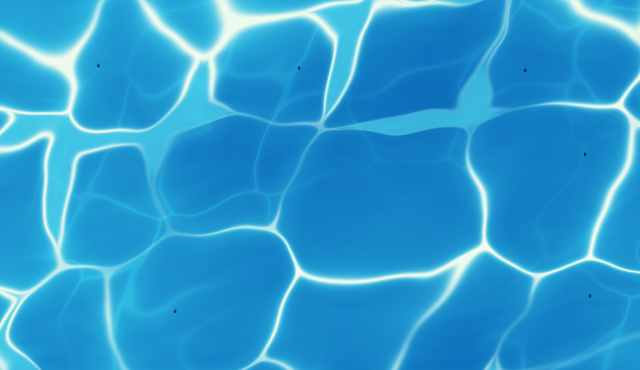
Give the GLSL for this texture, as a Shadertoy shader.

```glsl
#define CELLS vec2(2.8, 3.3)
#define SHEAR 0.28
#define WARP 0.17
#define ROUNDING 16.0
#define LINE_WIDTH 0.021
#define LENS_WIDTH 0.15
#define DEEP vec3(0.05, 0.44, 0.735)
#define LIGHT vec3(0.17, 0.72, 0.88)
#define CYAN vec3(0.30, 0.82, 0.92)
#define PALE vec3(0.56, 0.85, 0.91)
#define GLINT vec3(0.93, 0.98, 0.93)

vec2 hash2(vec2 cell) {
    vec2 h = vec2(dot(cell, vec2(127.1, 311.7)), dot(cell, vec2(269.5, 183.3)));
    return fract(sin(h) * 43758.55);
}

// Layered rotated sines, roughly -1 to 1
float waves(vec2 p) {
    float sum = 0.0, amp = 0.5;
    for (int i = 0; i < 4; i++) {
        p = mat2(0.8, 0.6, -0.6, 0.8) * p * 1.6 + 1.7;
        sum += amp * sin(p.x + sin(p.y * 1.1));
        amp *= 0.6;
    }
    return sum;
}

// Distance to the walls of a cellular pattern, with rounded corners
float wallDistance(vec2 p) {
    vec2 cell = floor(p);
    float nearest = 9.0, total = 0.0;
    for (int y = -1; y <= 1; y++)
    for (int x = -1; x <= 1; x++) {
        vec2 id = cell + vec2(x, y);
        vec2 toSite = id + 0.1 + 0.8 * hash2(id) - p;
        float sq = dot(toSite, toSite);
        nearest = min(nearest, sq);
        total += exp(-ROUNDING * sq);
    }
    float others = max(total * exp(ROUNDING * nearest) - 1.0, 1e-4);
    return max(-0.5 * log(others) / ROUNDING, 0.0);
}

float bell(float x, float width) {
    return exp(-x * x / (width * width));
}

// Sparse dark flecks floating in the water
float flecks(vec2 p) {
    vec2 id = floor(p);
    vec2 rnd = hash2(id + 40.0);
    float r = length((fract(p) - 0.2 - 0.6 * rnd) * vec2(1.0, 0.7));
    return step(0.7, hash2(id + 9.0).x) * (1.0 - smoothstep(0.004, 0.016, r));
}

void mainImage(out vec4 fragColor, in vec2 fragCoord) {
    vec2 uv = fragCoord / iResolution.y;
    vec2 p = vec2(uv.x - SHEAR * uv.y, uv.y) * CELLS + vec2(3.0, 5.0);
    vec2 bend = vec2(waves(p * 1.4), waves(p * 1.4 + 7.0));
    vec2 q = p + WARP * bend;

    // Main light web: bright walls that open into lenses
    float d = wallDistance(q);
    float strength = smoothstep(-0.65, 0.5, waves(p * 1.2 + 11.0));
    float lens = LENS_WIDTH * smoothstep(0.25, 0.85, waves(p * 0.9 + 3.0));
    float rim = abs(d - lens);
    float inside = (1.0 - smoothstep(-0.02, 0.02, d - lens)) * smoothstep(0.0, 0.05, lens);

    // Faint secondary web, denser towards the right
    float veil = wallDistance(q * vec2(1.5, 1.2) + 0.3 * bend.yx + 17.0);
    float veilMask = smoothstep(-0.4, 0.7, waves(p * 0.8 + 23.0) + 0.25 * (uv.x - 0.8));
    float filament = veilMask * (0.6 * exp(-veil * 16.0) + 0.4 * bell(veil, 0.02));

    // Body of water: broad tone, halo of the web, fine ripples
    float tone = 0.24 + 0.36 * waves(p * vec2(0.5, 0.8) + 31.0);
    tone += 0.5 * exp(-7.0 * d) * mix(0.65, 1.1, strength);
    tone += 0.42 * filament;
    tone += 0.05 * waves(q * vec2(2.5, 7.0) + 2.0 * bend);
    vec3 color = mix(DEEP, LIGHT, clamp(tone, 0.0, 1.15));
    color *= 1.0 - 0.6 * flecks(uv * 3.0);

    // Lens fill, soft cyan edge, pale edge and white core
    float width = LINE_WIDTH * mix(0.55, 1.1, strength);
    color = mix(color, CYAN, 0.65 * inside);
    color = mix(color, CYAN, 0.6 * strength * bell(rim, 2.4 * width));
    color = mix(color, PALE, mix(0.25, 0.85, strength) * bell(rim, 1.4 * width));
    color = mix(color, GLINT, strength * bell(rim, 0.9 * width));
    fragColor = vec4(color, 1.0);
}
```
